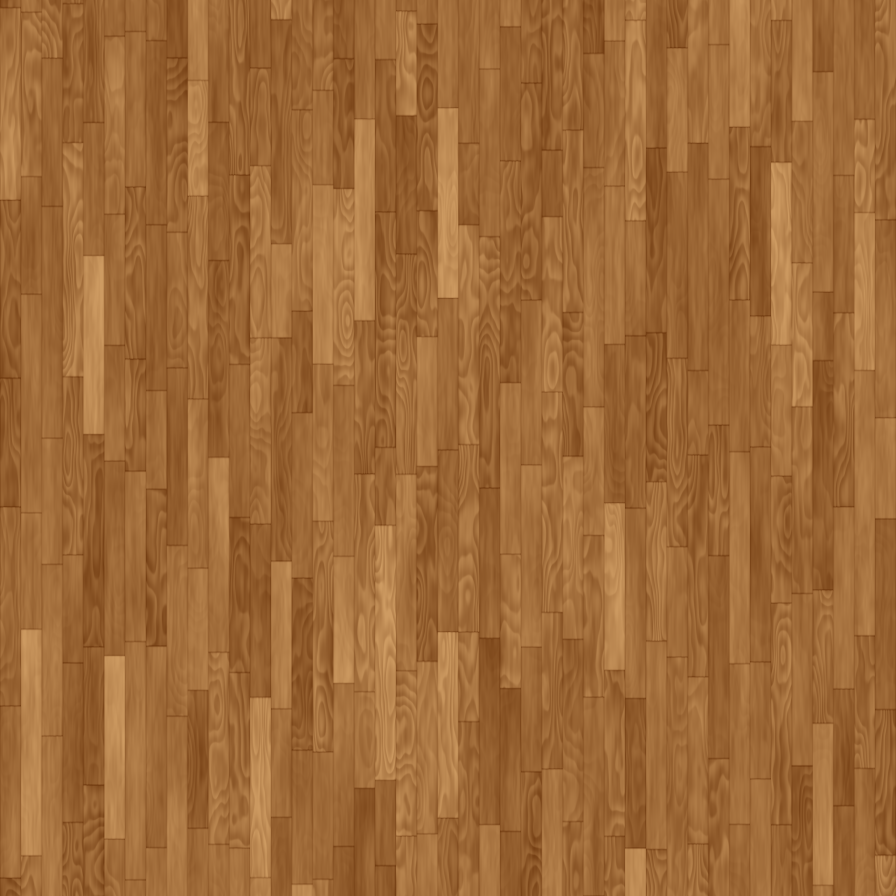
Reproduce this texture procedurally as a Shadertoy shader.

```glsl
float hash(vec2 p) {
    return fract(sin(dot(p, vec2(127.1, 311.7))) * 43758.5453);
}

float noise(vec2 p) {
    vec2 i = floor(p), f = fract(p);
    f = f * f * (3.0 - 2.0 * f);
    return mix(mix(hash(i), hash(i + vec2(1, 0)), f.x),
               mix(hash(i + vec2(0, 1)), hash(i + vec2(1, 1)), f.x), f.y);
}

// Height of the end joint below a plank, in mean plank lengths
float joint(float column, float row) {
    return row + 0.62 * hash(vec2(column + 3.0, row));
}

vec3 parquet(vec2 uv) {
    // Find the plank: narrow columns, each cut at irregular joints
    float x = uv.x * 43.0;
    float column = floor(x);
    float y = uv.y * 5.4 + 9.0 * hash(vec2(column, 71.0));
    float row = floor(y);
    if (y < joint(column, row)) row -= 1.0;
    float bottom = joint(column, row), top = joint(column, row + 1.0);
    vec2 id = vec2(column, row);
    float across = fract(x);
    vec2 seed = 60.0 * vec2(hash(id + 11.3), hash(id + 27.9));
    vec2 p = vec2(across, uv.y) + seed;

    // Board tone, with a few pale boards
    float tone = 0.19 + 0.36 * hash(id + 5.1);
    tone += 0.38 * smoothstep(0.8, 0.93, hash(id + 41.7));

    // Soft clouding along the board
    tone += 0.36 * (noise(p * vec2(1.3, 9.0)) - 0.5);
    tone += 0.14 * (noise(p * vec2(3.0, 22.0) + 8.0) - 0.5);

    // Growth rings: contours of a stretched field form loops and arches
    float figured = smoothstep(0.3, 0.9, hash(id + 63.2));
    float field = 6.0 * noise(p * vec2(1.4, 13.0) + 19.0)
                + 0.7 * noise(p * vec2(4.0, 45.0))
                + 2.5 * across * (hash(id + 7.7) - 0.5);
    float ring = fract(field);
    float band = smoothstep(0.0, 0.75, ring) * (1.0 - smoothstep(0.8, 1.0, ring));
    tone -= (0.05 + 0.28 * figured) * (band - 0.46);

    // Straight fibres and short pores
    tone += 0.20 * (noise(p * vec2(7.0, 16.0)) - 0.5);
    tone += 0.16 * (noise(p * vec2(13.0, 60.0) + 31.0) - 0.5);

    // Thin dark seams
    float side = min(across, 1.0 - across) / 43.0;
    float end = min(y - bottom, top - y) / 5.4;
    tone -= 0.20 * (1.0 - smoothstep(0.0003, 0.0015, side));
    tone -= 0.32 * (1.0 - smoothstep(0.0003, 0.0016, end));

    return mix(vec3(0.52, 0.31, 0.13), vec3(0.78, 0.58, 0.36), clamp(tone, -0.25, 1.1));
}

void mainImage(out vec4 fragColor, in vec2 fragCoord) {
    // Average a 3 by 3 grid of samples to smooth the edges
    vec3 color = vec3(0.0);
    for (int i = 0; i < 9; i++) {
        vec2 offset = (vec2(i % 3, i / 3) - 1.0) / 3.0;
        color += parquet((fragCoord + offset) / iResolution.xy);
    }
    fragColor = vec4(color / 9.0, 1.0);
}
```
